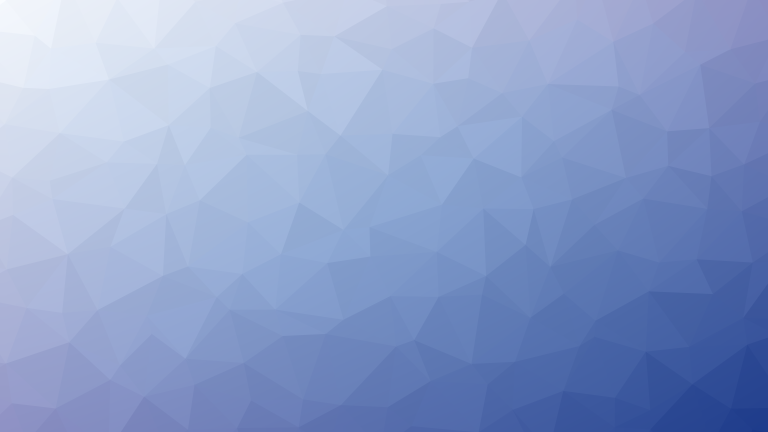
Give the GLSL for this background, as a WebGL 2 fragment shader.

```glsl
#version 300 es
precision highp float;
// Low-poly mesh of soft triangles, fading from white at upper left to deep blue at lower right.
uniform vec2 u_resolution;
out vec4 fragColor;

// Mesh spacing and first vertex, in canvas heights measured from the upper left.
const vec2 PITCH = vec2(0.1053, 0.1037);
const vec2 START = vec2(0.042, 0.083);

vec2 hash2(vec2 p) {
    vec3 q = fract(vec3(p.xyx) * vec3(0.1031, 0.1030, 0.0973));
    q += dot(q, q.yzx + 33.33);
    return fract((q.xx + q.yz) * q.zy);
}

float cross2(vec2 a, vec2 b) {
    return a.x * b.y - a.y * b.x;
}

// Grid point moved at random inside its cell.
vec2 vertexAt(vec2 id) {
    return id + (hash2(id + 40.0) - 0.5) * 0.74;
}

// Diagonal ramp, with a violet tint towards the two off-diagonal corners.
vec3 gradientAt(vec2 gridPos) {
    vec2 uv = (gridPos * PITCH + START) * vec2(u_resolution.y / u_resolution.x, 1.0);
    uv = clamp(uv, 0.0, 1.0);
    float t = uv.x + uv.y;
    float side = uv.x - uv.y;
    vec3 middle = vec3(0.55, 0.655, 0.825);
    vec3 ramp = t < 1.0 ? mix(vec3(0.975, 0.985, 1.0), middle, t)
                        : mix(middle, vec3(0.11, 0.225, 0.54), t - 1.0);
    return ramp + side * side * vec3(0.01, -0.085, -0.055);
}

// Signed distance to the line a-b, negative on the inner side.
float edgeDistance(vec2 p, vec2 a, vec2 b, float winding) {
    return -winding * cross2(b - a, p - a) / length(b - a);
}

// Facet colour in rgb, weighted by its pixel coverage in alpha.
vec4 facet(vec2 p, vec2 a, vec2 b, vec2 c, vec2 seed, float pixel) {
    float winding = sign(cross2(b - a, c - a));
    float d = max(edgeDistance(p, a, b, winding),
              max(edgeDistance(p, b, c, winding), edgeDistance(p, c, a, winding)));
    float cover = clamp(0.5 - d / pixel, 0.0, 1.0);
    vec3 color = gradientAt(mix((a + b + c) / 3.0, p, 0.3));
    color += (hash2(seed).x - 0.5) * 0.026;
    return vec4(color, 1.0) * cover;
}

// True when b and d lie on opposite sides of the diagonal a-c.
bool splits(vec2 a, vec2 c, vec2 b, vec2 d) {
    return cross2(c - a, b - a) * cross2(c - a, d - a) < 0.0;
}

void main() {
    vec2 p = vec2(gl_FragCoord.x, u_resolution.y - gl_FragCoord.y) / u_resolution.y;
    vec2 grid = (p - START) / PITCH;
    float pixel = 1.0 / (u_resolution.y * PITCH.y);
    vec4 total = vec4(0.0);

    // Cut each nearby quad along its shorter inner diagonal.
    for (int j = -1; j <= 1; j++) {
        for (int i = -1; i <= 1; i++) {
            vec2 id = floor(grid) + vec2(i, j);
            vec2 a = vertexAt(id);
            vec2 b = vertexAt(id + vec2(1, 0));
            vec2 c = vertexAt(id + vec2(1, 1));
            vec2 d = vertexAt(id + vec2(0, 1));
            bool shorter = distance(a, c) < distance(b, d);
            bool cutAC = splits(a, c, b, d) && (shorter || !splits(b, d, a, c));
            vec2 seed = id + 71.3;
            if (cutAC) {
                total += facet(grid, a, b, c, seed, pixel);
                total += facet(grid, a, c, d, seed + 17.7, pixel);
            } else {
                total += facet(grid, a, b, d, seed, pixel);
                total += facet(grid, b, c, d, seed + 17.7, pixel);
            }
        }
    }
    vec3 color = total.a > 0.001 ? total.rgb / total.a : gradientAt(grid);
    fragColor = vec4(color, 1.0);
}
```
